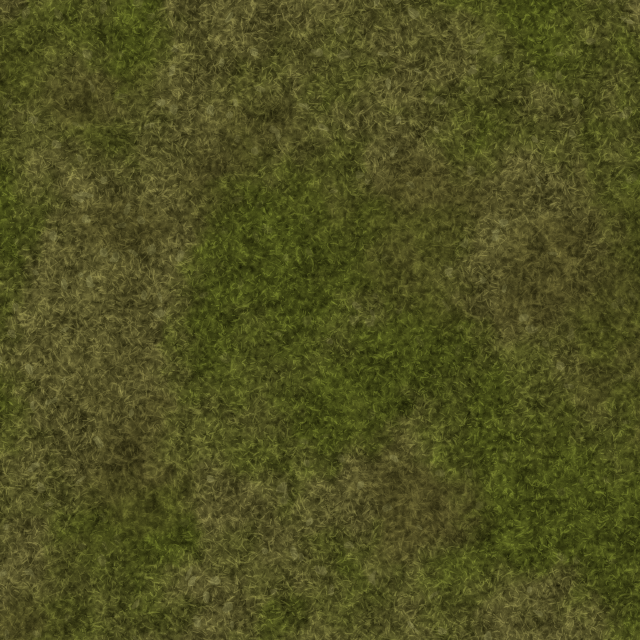
Write a WebGL 1 fragment shader that draws this texture.

```glsl
precision highp float;
// Worn meadow floor: moss patches, dry straw and bare earth seen from above.
// Warped fbm picks the ground colour; layers of short fine blades, grainy
// fuzz and a few pale dead leaves modulate its brightness.
uniform vec2 u_resolution;

#define PATCH_SCALE 4.6
#define CLUMP_SCALE 38.0
#define FUZZ_SCALE 165.0
#define FUZZ_CONTRAST 0.85
#define BLADE_CELLS 48.0
#define BLADE_OPACITY 0.75
#define LEAF_CELLS 30.0
#define LEAF_CHANCE 0.24
#define MOSS vec3(0.292, 0.318, 0.103)
#define STRAW vec3(0.352, 0.338, 0.172)
#define EARTH vec3(0.285, 0.269, 0.122)
#define LEAF vec3(0.450, 0.440, 0.255)

const int BLADE_LAYERS = 7;

// Sine-free hash: cell to three values in 0..1
vec3 hash3(vec2 p) {
  vec3 q = fract(p.xyx * vec3(0.1031, 0.1030, 0.0973));
  q += dot(q, q.yxz + 33.33);
  return fract((q.xxy + q.yzz) * q.zyx);
}

float noise(vec2 p) {
  vec2 i = floor(p);
  vec2 f = fract(p);
  f = f * f * (3.0 - 2.0 * f);
  return mix(mix(hash3(i).x, hash3(i + vec2(1.0, 0.0)).x, f.x),
             mix(hash3(i + vec2(0.0, 1.0)).x, hash3(i + 1.0).x, f.x), f.y);
}

mat2 rotation(float a) {
  float c = cos(a);
  float s = sin(a);
  return mat2(c, -s, s, c);
}

float fbm(vec2 p) {
  mat2 turn = rotation(0.65) * 2.03;
  float sum = 0.0;
  float weight = 0.5;
  for (int i = 0; i < 4; i++) {
    sum += weight * noise(p);
    p = turn * p + 17.3;
    weight *= 0.5;
  }
  return sum / 0.9375;
}

// Lays one scatter of bent, tapered blades over the given tone
float layBlades(float tone, vec2 p, float cells, float seed, float dryness) {
  vec2 q = p * cells;
  vec2 home = floor(q);
  float pixel = cells / u_resolution.y;
  for (int y = -1; y <= 1; y++) {
    for (int x = -1; x <= 1; x++) {
      vec2 cell = home + vec2(float(x), float(y));
      vec3 place = hash3(cell + seed);
      vec3 look = hash3(cell + seed + 71.7);
      vec2 d = rotation(place.z * 6.2832) * (q - cell - place.xy);
      float halfLength = mix(0.20, 0.42, dryness) + 0.40 * look.x * look.x;
      float along = d.x / halfLength;
      d.y += (look.y - 0.5) * 0.3 * (along * along - 0.4);
      float width = (0.055 + 0.04 * look.y) * (1.0 - 0.6 * along * along);
      float body = clamp((width - abs(d.y)) / pixel + 0.5, 0.0, 1.0);
      body *= 1.0 - smoothstep(0.7, 1.0, abs(along));
      float bladeTone = mix(-0.32, 0.46, look.z);
      tone = mix(tone, bladeTone, body * BLADE_OPACITY);
    }
  }
  return tone;
}

// Coverage of sparse, ragged oval leaves
float leafMask(vec2 p) {
  vec2 q = p * LEAF_CELLS;
  vec2 home = floor(q);
  float mask = 0.0;
  for (int y = -1; y <= 1; y++) {
    for (int x = -1; x <= 1; x++) {
      vec2 cell = home + vec2(float(x), float(y));
      vec3 place = hash3(cell + 313.0);
      vec3 look = hash3(cell + 457.0);
      vec2 d = rotation(place.z * 6.2832) * (q - cell - place.xy);
      vec2 size = vec2(0.16 + 0.17 * look.x, 0.09 + 0.13 * look.y);
      float edge = length(d / size) + 0.8 * (noise(q * 5.0) - 0.5);
      float shown = step(look.z, LEAF_CHANCE);
      mask = max(mask, shown * (1.0 - smoothstep(0.8, 1.1, edge)));
    }
  }
  return mask;
}

void main() {
  vec2 p = gl_FragCoord.xy / u_resolution.y;

  // Ground patches with ragged, gradual edges
  float clump = fbm(p * CLUMP_SCALE);
  vec2 ragged = p + 0.07 * (vec2(clump, fbm(p * 27.0 + 40.0)) - 0.5);
  float moss = smoothstep(0.36, 0.67, fbm(ragged * PATCH_SCALE + 5.2));
  float earth = smoothstep(0.46, 0.72, fbm(ragged * PATCH_SCALE + 91.0));
  float dryness = 1.0 - moss;
  vec3 ground = mix(STRAW, MOSS, moss);
  ground = mix(ground, EARTH, earth * (0.75 - 0.35 * moss));

  // Blades over shadowed gaps, then fuzz and soft clumps
  float tone = -0.14;
  for (int i = 0; i < BLADE_LAYERS; i++) {
    float n = float(i);
    tone = layBlades(tone, p + n * 0.137, BLADE_CELLS + n * 8.0, n * 37.0, dryness);
  }
  tone *= 1.0 - 0.35 * earth;
  tone += FUZZ_CONTRAST * (fbm(p * FUZZ_SCALE) - 0.5) + 0.5 * (clump - 0.5);

  // Pale leaves gather where the ground is dry
  float leaf = leafMask(p) * (0.2 + 0.6 * dryness) * (1.0 - 0.4 * earth);
  vec3 color = mix(ground, LEAF, leaf);
  tone *= 1.0 - 0.5 * leaf;
  color *= 1.0 + tone * vec3(1.0, 1.0, 1.2);
  gl_FragColor = vec4(color, 1.0);
}
```
